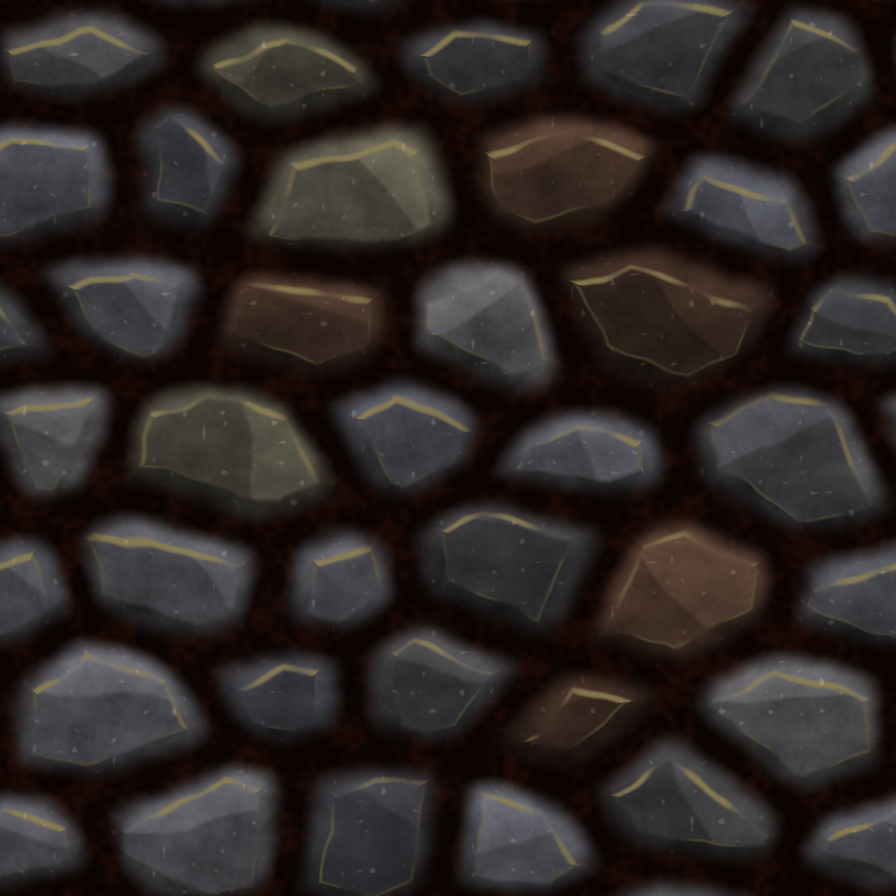
Give the GLSL for this texture, as a WebGL 2 fragment shader.

```glsl
#version 300 es
precision highp float;
// Tiling wall of rounded, faceted stones with pale worn edges in dark earth.
uniform vec2 u_resolution;
out vec4 fragColor;

#define GRID vec2(5.0, 7.0)       // stones across and up
#define STAGGER (3.0 / 7.0)       // row shift, a whole number of stones over all rows
#define JITTER vec2(0.50, 0.42)   // scatter of the stone centres
#define SIZE_SPREAD 0.26          // difference between large and small stones
#define ROUNDING 95.0             // lower gives rounder corners
#define GAP_EDGE 0.005            // where a stone starts to rise from the gap
#define STONE_EDGE 0.033          // where it reaches full brightness
#define LINE_WIDTH 0.0026         // worn edge around the front face
#define EARTH vec3(0.045, 0.015, 0.009)
#define RUST vec3(0.110, 0.038, 0.018)
#define WORN vec3(0.50, 0.45, 0.29)

vec3 hash3(vec2 p) {
    vec3 q = fract(p.xyx * vec3(0.1031, 0.1030, 0.0973) + 0.137);
    q += dot(q, q.yxz + 33.33);
    return fract((q.xxy + q.yzz) * q.zyx);
}

// Gradient noise that wraps after a whole number of cells
float noise(vec2 uv, vec2 period, float seed) {
    vec2 p = uv * period, cell = floor(p), f = p - cell;
    vec2 s = f * f * f * (f * (f * 6.0 - 15.0) + 10.0);
    vec4 corner;
    for (int i = 0; i < 4; i++) {
        vec2 o = vec2(i & 1, i >> 1);
        float angle = 6.2832 * hash3(mod(cell + o, period) + seed).x;
        corner[i] = dot(vec2(cos(angle), sin(angle)), f - o);
    }
    return mix(mix(corner.x, corner.y, s.x), mix(corner.z, corner.w, s.x), s.y);
}

// Centre of a stone in grid units, with its size weight in z
vec3 stoneSite(vec2 cell) {
    vec2 id = mod(cell, GRID);
    vec3 h = hash3(id + 17.0);
    float shift = fract(id.y * STAGGER) - 0.5;
    return vec3(cell + 0.5 + vec2(shift, 0.0) + (h.xy - 0.5) * JITTER, (h.z - 0.5) * SIZE_SPREAD);
}

float power(vec2 p, vec3 site) {
    vec2 v = p - site.xy;
    return dot(v, v) - site.z;
}

void main() {
    vec2 uv = gl_FragCoord.xy / u_resolution;
    vec2 warp = vec2(noise(uv, vec2(9.0), 3.0), noise(uv, vec2(9.0), 51.0));
    vec2 fine = vec2(noise(uv, vec2(26.0), 7.0), noise(uv, vec2(26.0), 83.0));
    vec2 p = (uv + 0.014 * warp + 0.003 * fine) * GRID;

    // Stone that owns this point
    vec2 home = floor(p), owner = home;
    float nearest = 1e3;
    for (int y = -2; y <= 2; y++)
    for (int x = -2; x <= 2; x++) {
        vec2 cell = home + vec2(x, y);
        float d = power(p, stoneSite(cell));
        if (d < nearest) { nearest = d; owner = cell; }
    }
    vec3 site = stoneSite(owner);
    vec2 id = mod(owner, GRID);
    vec3 look = hash3(id + 71.0), cut = hash3(id + 139.0);

    // Rounded outline, soft slope direction and angular front face
    float total = 0.0, face = 1.0;
    vec2 slope = vec2(0.0), faceSide = vec2(0.0);
    for (int y = -2; y <= 2; y++)
    for (int x = -2; x <= 2; x++) {
        if (x == 0 && y == 0) continue;
        vec3 other = stoneSite(owner + vec2(x, y));
        vec2 away = (other.xy - site.xy) * GRID;
        float d = 0.5 * (power(p, other) - nearest) / length(away);
        vec2 side = normalize(away);
        float weight = exp(-ROUNDING * d);
        total += weight;
        slope += weight * side;
        float inset = mix(0.028, 0.046, hash3(id * 5.0 + vec2(x, y) + 31.0).x);
        if (d - inset < face) { face = d - inset; faceSide = side; }
    }
    float depth = -log(total) / ROUNDING;
    slope /= total;
    face += 0.004 * fine.x;

    // Stone colour: mostly blue grey, some olive, some brown
    vec3 body = mix(vec3(0.245, 0.250, 0.275), vec3(0.260, 0.255, 0.260), look.y);
    body = mix(body, vec3(0.250, 0.240, 0.205), step(0.58, look.x));
    body = mix(body, vec3(0.245, 0.180, 0.145), step(0.73, look.x));
    body *= mix(0.80, 1.28, look.z);

    // Light from above on the bevel, a calmer front face split by a crease
    vec2 local = (p - site.xy) / GRID;
    float bevel = 0.86 + 0.38 * slope.y + 0.08 * slope.x;
    float turn = mix(0.3, 2.4, cut.x);
    float crease = dot(local, vec2(cos(turn), sin(turn))) - mix(0.005, 0.040, cut.y) + 0.012 * warp.x;
    float front = 0.84 + 1.6 * local.y + 0.26 * smoothstep(-0.003, 0.004, crease);
    float light = mix(bevel, front, smoothstep(-0.004, 0.004, face));
    float brush = noise(uv, vec2(14.0, 20.0), 11.0) + 0.5 * noise(uv, vec2(40.0, 48.0), 23.0);
    float grain = noise(uv, vec2(130.0), 37.0);
    vec3 stone = body * (light + 0.24 * brush + 0.08 * grain);

    // Broken worn edge, wider and brighter on the upper side
    float top = smoothstep(-0.1, 0.8, faceSide.y);
    float wear = smoothstep(-0.22, 0.30, noise(uv, vec2(17.0), 59.0) + 0.16 * top);
    float width = LINE_WIDTH * (0.75 + 0.8 * top * wear);
    float line = 1.0 - smoothstep(0.25 * width, 1.5 * width, abs(face));
    float glow = exp(-abs(face) / 0.008);
    stone += body * 0.16 * glow * (0.3 + top);
    stone = mix(stone, WORN * mix(0.75, 1.1, top), line * wear * mix(0.50, 0.85, top));
    stone += 0.10 * smoothstep(0.40, 0.55, noise(uv, vec2(90.0), 97.0));

    // Earth between the stones
    float dirt = noise(uv, vec2(22.0), 43.0) + 0.7 * noise(uv, vec2(85.0), 67.0);
    vec3 earth = mix(EARTH, RUST, smoothstep(-0.25, 0.65, dirt));
    float rise = smoothstep(GAP_EDGE, STONE_EDGE, depth + 0.004 * brush);
    fragColor = vec4(mix(earth, stone, rise), 1.0);
}
```
